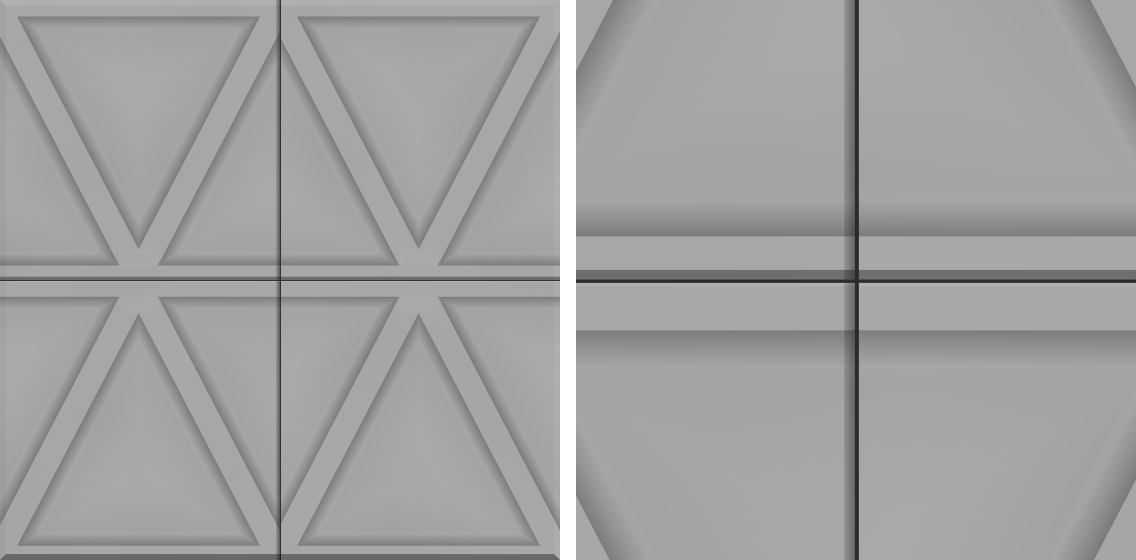
Left: the whole. Right: its middle third, enlarged.
Give the GLSL for this pattern, as a three.js fragment shader.

```glsl
// Grey wall panels, two by two, each braced by a V that flips from row to row.
// Half-plane distances cut the sunken triangles; their depth drives the soft
// edge shading. Dark seams, a mitred outer bevel and faint noise finish it.

#define TILES 2.0
#define BASE_GREY 0.655
#define SLOPE 0.522
#define CENTRE 0.495
#define APEX 0.1146
#define TOP_RAIL 0.945
#define LOW_RAIL 0.056
#define FOOT 0.069
#define SHADE_WIDTH 0.044
#define SHADE_DEPTH 0.155
#define BEVEL 0.021
#define UNEVENNESS 0.012

varying vec2 vUv;

vec2 hashGradient(vec2 cell) {
  float a = fract(sin(dot(cell, vec2(127.1, 311.7))) * 43758.5) * 6.2832;
  return vec2(cos(a), sin(a));
}

float gradientNoise(vec2 p) {
  vec2 i = floor(p), f = fract(p);
  vec2 u = f * f * f * (f * (f * 6.0 - 15.0) + 10.0);
  vec2 e = vec2(1.0, 0.0);
  float low = mix(dot(hashGradient(i), f), dot(hashGradient(i + e.xy), f - e.xy), u.x);
  float high = mix(dot(hashGradient(i + e.yx), f - e.yx), dot(hashGradient(i + e.xx), f - e.xx), u.x);
  return mix(low, high, u.y);
}

// Antialiased cover of the region where dist is positive.
float cover(float dist, float aa) {
  return clamp(dist / aa + 0.5, 0.0, 1.0);
}

// Antialiased band between two positions.
float band(float x, float from, float to, float aa) {
  return max(cover(x - from, aa) - cover(x - to, aa), 0.0);
}

// Distance inside the nearest sunken triangle, negative on the frame.
float recessDepth(float side, float rise) {
  float slant = inversesqrt(1.0 + SLOPE * SLOPE);
  float middle = min(slant * (SLOPE * (rise - APEX) - side), TOP_RAIL - rise);
  float outer = min(slant * (side - FOOT - SLOPE * (rise - LOW_RAIL)), rise - LOW_RAIL);
  return max(middle, outer);
}

void main() {
  vec2 p = vUv * TILES;
  float aa = max(fwidth(p.x), fwidth(p.y));

  // Rows mirror about every second horizontal seam.
  float side = abs(fract(p.x) - CENTRE);
  float rise = abs(mod(p.y + 0.004, 2.0) - 1.0);
  float depth = recessDepth(side, rise);

  // Sunken faces: dark at the frame, a thin lip, paler in the middle.
  float shade = pow(clamp(1.0 - depth / SHADE_WIDTH, 0.0, 1.0), 1.25);
  float lip = exp(-pow((depth - SHADE_WIDTH) / 0.006, 2.0));
  float face = BASE_GREY - 0.016 + 0.022 * smoothstep(0.03, 0.22, depth);
  face += 0.01 * lip - SHADE_DEPTH * shade;
  float grey = mix(BASE_GREY, face, cover(depth, aa));

  // Slightly raised pad where the braces meet.
  float pad = cover(FOOT - side, aa) * band(rise, LOW_RAIL, APEX, aa);
  grey += 0.008 * pad * cover(-depth, aa);
  grey += UNEVENNESS * gradientNoise(p * 3.0 + 7.3);

  // Seams between tiles: a shaded chamfer beside a near-black groove.
  vec2 seam = fract(p + 0.5) - 0.5;
  vec2 inner = step(vec2(0.5), p) * step(p, vec2(TILES - 0.5));
  float chamferX = inner.x * band(seam.x, -0.014, -0.001, aa);
  float chamferY = inner.y * band(seam.y, 0.001, 0.012, aa);
  float grooveX = inner.x * band(seam.x, -0.0013, 0.0034, aa);
  float grooveY = inner.y * band(seam.y, -0.0034, 0.0008, aa);
  float glint = inner.y * band(seam.y, -0.0075, -0.0034, aa);
  float ramp = mix(0.84, 0.64, smoothstep(-0.014, -0.001, seam.x));
  grey *= mix(1.0, ramp, chamferX);
  grey *= mix(1.0, 0.66, chamferY);
  grey += 0.035 * glint;
  grey = mix(grey, 0.17, max(grooveX, grooveY));

  // Outer bevel, lit from above, with mitred corners.
  vec2 far = TILES - p;
  float nearX = min(p.x, far.x);
  float nearY = min(p.y, far.y);
  float lightX = p.x < far.x ? 0.965 : 1.03;
  float lightY = p.y < far.y ? 0.62 : 1.05;
  float light = mix(lightX, lightY, cover(nearX - nearY, aa));
  grey *= mix(1.0, light, cover(BEVEL - min(nearX, nearY), aa));

  gl_FragColor = vec4(vec3(grey), 1.0);
}
```
